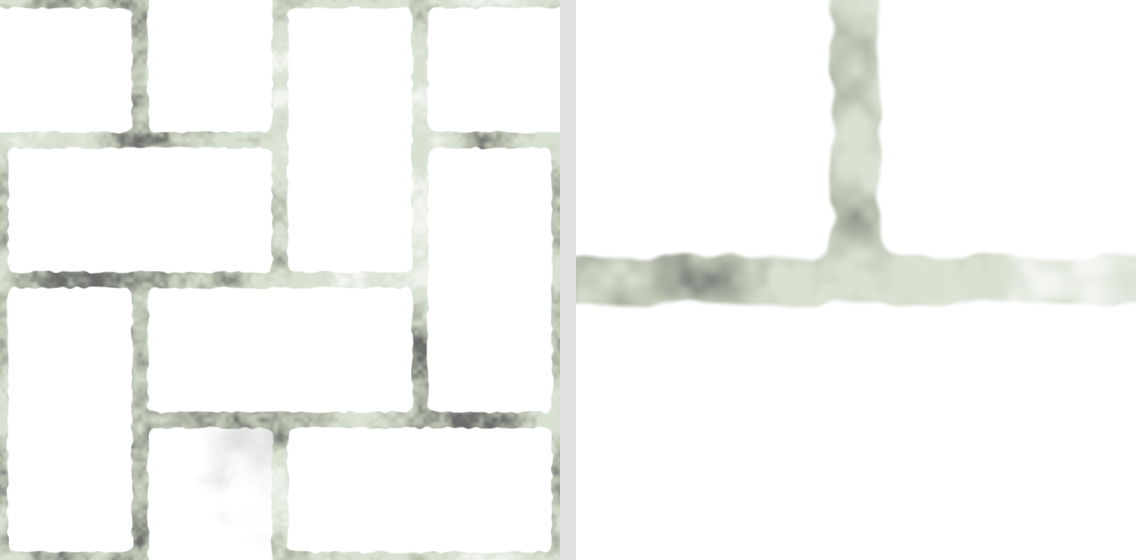
Left: the whole. Right: its middle third, enlarged.
A WebGL 2 fragment shader for this pattern:

```glsl
#version 300 es
precision highp float;

uniform vec2 u_resolution;
out vec4 fragColor;

// Layout, in grid cells (a brick covers two cells)
const float CELLS = 4.0;
const float HALF_JOINT = 0.057;
const float CORNER_RADIUS = 0.055;
const float EDGE_SOFTNESS = 0.008;
const float EDGE_WOBBLE = 0.022;

// Mortar weathering
const float TONE_BASE = 0.62;
const float DRIFT_AMOUNT = 0.24;
const vec2 PALE_CENTRE = vec2(2.5, 0.7);
const float CLOUD_AMOUNT = 0.95;
const float MOTTLE_AMOUNT = 0.5;
const float GRAIN_AMOUNT = 0.5;

// Faded patch on one brick
const vec2 HAZE_BRICK = vec2(1.0, 3.0);
const vec2 HAZE_CORNER = vec2(1.0, 0.0);
const float HAZE_REACH = 0.62;
const float HAZE_STRENGTH = 0.8;

const vec3 BRICK_WHITE = vec3(1.0);
const vec3 MORTAR_DARK = vec3(0.42, 0.43, 0.42);
const vec3 MORTAR_SAGE = vec3(0.74, 0.77, 0.70);
const vec3 MORTAR_PALE = vec3(0.85, 0.885, 0.825);
const vec3 MORTAR_CHALK = vec3(0.95, 0.96, 0.94);
const vec3 HAZE_GREY = vec3(0.85, 0.86, 0.85);
const float TAU = 6.28319;

float hash(ivec2 cell) {
    uint h = uint(cell.x) * 1597u ^ uint(cell.y) * 51749u;
    h = (h ^ (h >> 15u)) * 73244u + 7919u;
    h = (h ^ (h >> 13u)) * 48271u;
    h ^= h >> 16u;
    return float(h & 65535u) / 65535.0;
}

// Value noise that wraps at the canvas edges
float tiledNoise(vec2 p, float frequency) {
    float period = CELLS * frequency;
    p *= frequency;
    vec2 corner = floor(p);
    vec2 f = p - corner;
    f = f * f * (3.0 - 2.0 * f);
    ivec2 a = ivec2(mod(corner, period));
    ivec2 b = ivec2(mod(corner + 1.0, period));
    ivec2 seed = ivec2(int(period) * 7, int(period) * 3);
    float low = mix(hash(a + seed), hash(ivec2(b.x, a.y) + seed), f.x);
    float high = mix(hash(ivec2(a.x, b.y) + seed), hash(b + seed), f.x);
    return mix(low, high, f.y);
}

float roundedBox(vec2 p, vec2 halfSize, float radius) {
    vec2 q = abs(p) - halfSize + radius;
    return length(max(q, 0.0)) + min(max(q.x, q.y), 0.0) - radius;
}

// Herringbone: the diagonal index of a cell picks which half of a brick it holds
void findBrick(vec2 cell, out vec2 start, out vec2 size) {
    float diagonal = mod(cell.x - cell.y, 4.0);
    bool horizontal = diagonal < 0.5 || diagonal > 2.5;
    size = horizontal ? vec2(2.0, 1.0) : vec2(1.0, 2.0);
    start = cell;
    if (diagonal < 0.5) start.x -= 1.0;
    else if (diagonal < 1.5) start.y -= 1.0;
}

vec3 mortarColour(vec2 p, float grain) {
    vec2 wave = cos((p - PALE_CENTRE) * TAU / CELLS);
    float tone = TONE_BASE + DRIFT_AMOUNT * 0.5 * (wave.x + wave.y);
    tone += CLOUD_AMOUNT * (tiledNoise(p, 2.0) - 0.5);
    tone += MOTTLE_AMOUNT * (tiledNoise(p, 7.0) - 0.5);
    tone += GRAIN_AMOUNT * (grain - 0.5);
    vec3 colour = mix(MORTAR_DARK, MORTAR_SAGE, smoothstep(-0.05, 0.5, tone));
    colour = mix(colour, MORTAR_PALE, smoothstep(0.4, 0.75, tone));
    return mix(colour, MORTAR_CHALK, smoothstep(0.85, 1.3, tone));
}

float hazeAmount(vec2 p, vec2 start, float grain) {
    vec2 offset = mod(start - HAZE_BRICK + 0.5, CELLS) - 0.5;
    float onBrick = 1.0 - step(0.5, abs(offset.x) + abs(offset.y));
    float reach = length((p - start - HAZE_CORNER) * vec2(1.0, 0.75));
    reach += 0.45 * (tiledNoise(p, 7.0) - 0.5) + 0.15 * (grain - 0.5);
    return onBrick * HAZE_STRENGTH * (1.0 - smoothstep(0.05, HAZE_REACH, reach));
}

void main() {
    vec2 uv = gl_FragCoord.xy / u_resolution;
    vec2 p = vec2(uv.x, 1.0 - uv.y) * CELLS;
    float pixel = CELLS / min(u_resolution.x, u_resolution.y);

    vec2 start, size;
    findBrick(floor(p), start, size);
    float grain = mix(tiledNoise(p, 16.0), tiledNoise(p, 32.0), 0.4);

    // Brick outline with slightly chipped edges
    float edge = roundedBox(p - start - 0.5 * size, 0.5 * size - HALF_JOINT, CORNER_RADIUS);
    edge += EDGE_WOBBLE * (tiledNoise(p, 20.0) - 0.5);
    float softness = max(EDGE_SOFTNESS, 0.75 * pixel);
    float mortar = smoothstep(-softness, softness, edge);

    vec3 brick = mix(BRICK_WHITE, HAZE_GREY, hazeAmount(p, start, grain));
    fragColor = vec4(mix(brick, mortarColour(p, grain), mortar), 1.0);
}
```
